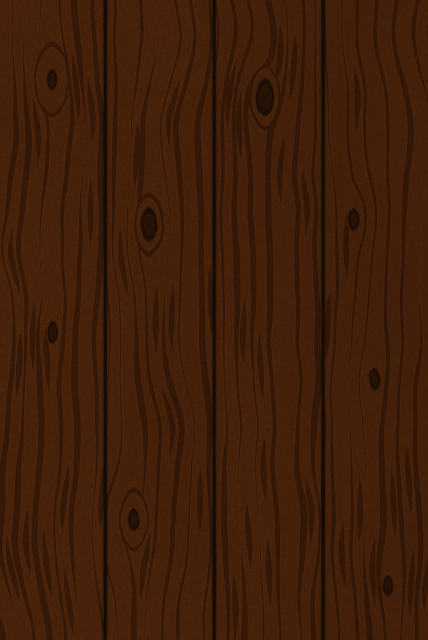
This texture is drawn by a WebGL 2 fragment shader. Its source:

```glsl
#version 300 es
precision highp float;

uniform vec2 u_resolution;
out vec4 outColor;

const vec3 WOOD = vec3(0.275, 0.130, 0.040);
const vec3 GRAIN = vec3(0.205, 0.092, 0.027);
const vec3 GRAIN_EDGE = vec3(0.175, 0.078, 0.024);
const vec3 KNOT = vec3(0.155, 0.072, 0.025);
const vec3 KNOT_RIM = vec3(0.110, 0.052, 0.020);
const vec3 SEAM = vec3(0.075, 0.042, 0.020);

const float PLANK_PITCH = 0.2545;
const float PLANK_SHIFT = 0.0085;
const float GRAIN_PITCH = 0.042;
const float KNOT_STRETCH = 1.75;

// Each knot: centre x, centre y, core radius, surrounding ring radius (0 = none)
const int KNOT_COUNT = 8;
const vec4 KNOTS[KNOT_COUNT] = vec4[](
  vec4(0.121, 1.309, 0.014, 0.048), vec4(0.123, 0.719, 0.015, 0.0),
  vec4(0.348, 0.971, 0.023, 0.040), vec4(0.313, 0.281, 0.015, 0.040),
  vec4(0.619, 1.268, 0.025, 0.042), vec4(0.826, 0.982, 0.015, 0.0),
  vec4(0.875, 0.609, 0.015, 0.0), vec4(0.906, 0.127, 0.014, 0.0));

float hash(vec2 p) {
  vec3 q = fract(p.xyx * vec3(0.1031, 0.1030, 0.0973));
  q += dot(q, q.yzx + 33.33);
  return fract((q.x + q.y) * q.z);
}

float noise(vec2 p) {
  vec2 cell = floor(p), f = fract(p);
  f = f * f * (3.0 - 2.0 * f);
  vec2 e = vec2(0.0, 1.0);
  return mix(mix(hash(cell), hash(cell + e.yx), f.x),
             mix(hash(cell + e.xy), hash(cell + e.yy), f.x), f.y);
}

float coverage(float d, float soft) {
  return 1.0 - smoothstep(-soft, soft, d);
}

float plankId(float x) {
  return floor((x + PLANK_SHIFT) / PLANK_PITCH);
}

// Across-grain coordinate: wavy, and spread apart around the knots
float grainCoord(vec2 p, float plank) {
  float g = p.x + 0.055 * (noise(vec2(p.x * 5.0 + plank * 17.0, p.y * 4.2)) - 0.5)
          + 0.012 * (noise(vec2(p.x * 7.0 + plank * 31.0, p.y * 10.0)) - 0.5);
  for (int i = 0; i < KNOT_COUNT; i++) {
    vec4 k = KNOTS[i];
    if (plankId(k.x) != plank) continue;
    vec2 d = p - k.xy;
    float reach = max(0.038, k.w * 1.2);
    vec2 q = d / vec2(reach, reach * 2.5);
    g -= 0.85 * d.x * exp(-dot(q, q));
  }
  return g;
}

// Distance to the nearest long grain line, whose width swells and tapers
float longGrain(float g, float slope, float y, float plank) {
  float id = floor(g / GRAIN_PITCH) + plank * 40.0;
  float offset = fract(g / GRAIN_PITCH) - 0.5 + 0.3 * (hash(vec2(id, 3.0)) - 0.5);
  float halfWidth = mix(-0.0012, 0.0080, noise(vec2(id * 7.0, y * 3.5)));
  return abs(offset) * GRAIN_PITCH / slope - halfWidth;
}

// Distance to short pointed slits lying between the long lines
float shortSlit(float g, float slope, float y, float plank) {
  float column = g / GRAIN_PITCH + 0.5;
  float id = floor(column) + plank * 40.0;
  float along = y / 0.24 + hash(vec2(id, 9.0));
  float t = fract(along) * 2.0 - 1.0;
  float present = step(0.78, hash(vec2(id, floor(along) + 50.0)));
  float halfWidth = mix(-0.01, 0.0065 * (1.0 - 2.4 * t * t), present);
  return abs(fract(column) - 0.5) * GRAIN_PITCH / slope - halfWidth;
}

// Radius measure that comes to a soft point above and below
float eyeRadius(vec2 d, float pointed) {
  vec2 q = d / vec2(1.0, KNOT_STRETCH);
  return length(q) + pointed * abs(q.x);
}

vec3 paintLine(vec3 color, float d, float soft) {
  color *= 1.0 + 0.07 * coverage(abs(d - 0.002) - 0.001, soft);
  color = mix(color, GRAIN, coverage(d, soft));
  return mix(color, GRAIN_EDGE, 0.6 * coverage(abs(d + 0.0008) - 0.0007, soft));
}

vec3 paintKnot(vec3 color, vec2 p, vec4 k, float soft) {
  vec2 d = p - k.xy;
  d.x += 0.003 * (noise(p * 45.0) - 0.5);
  float r = eyeRadius(d, 0.15);
  float ring = eyeRadius(d, 0.22);
  float clearing = max(k.z * 1.25, k.w);
  color = mix(color, WOOD, coverage(ring - clearing, soft));
  if (k.w > 0.0) {
    float halfWidth = 0.0018 + 0.0022 * noise(p * 18.0);
    color = paintLine(color, abs(ring - k.w) - halfWidth, soft);
  }
  color = mix(color, KNOT_RIM, coverage(r - k.z, soft));
  float core = r - k.z * 0.78 + 0.003 * noise(p * vec2(160.0, 45.0));
  return mix(color, KNOT, coverage(core, 0.003));
}

void main() {
  vec2 p = gl_FragCoord.xy / u_resolution.x;
  float soft = 0.9 / u_resolution.x;
  float plank = plankId(p.x);

  // Grain lines
  float g = grainCoord(p, plank);
  float slope = max(0.5, length(vec2(dFdx(g), dFdy(g))) * u_resolution.x);
  vec3 color = paintLine(WOOD, longGrain(g, slope, p.y, plank), soft);
  color = paintLine(color, shortSlit(g, slope, p.y, plank), soft);

  // Knots
  for (int i = 0; i < KNOT_COUNT; i++) color = paintKnot(color, p, KNOTS[i], soft);

  // Fine fibre speckle, broad tone and a gentle fall-off to the right
  float speckle = noise(p * vec2(400.0, 300.0)) - 0.5;
  float tone = noise(p * vec2(5.0, 2.5) + 80.0) - 0.5;
  color *= 1.0 + 0.13 * speckle + 0.06 * tone - 0.06 * (p.x - 0.4);

  // Seams between planks
  float across = abs(fract((p.x + PLANK_SHIFT) / PLANK_PITCH + 0.5) - 0.5) * PLANK_PITCH;
  float seamWidth = 0.0032 + 0.0012 * noise(vec2(plankId(p.x + 0.1) * 9.0, p.y * 6.0));
  color *= 1.0 - 0.25 * coverage(across - 0.006, 0.004);
  color = mix(color, SEAM, coverage(across - seamWidth, soft));
  outColor = vec4(color, 1.0);
}
```
